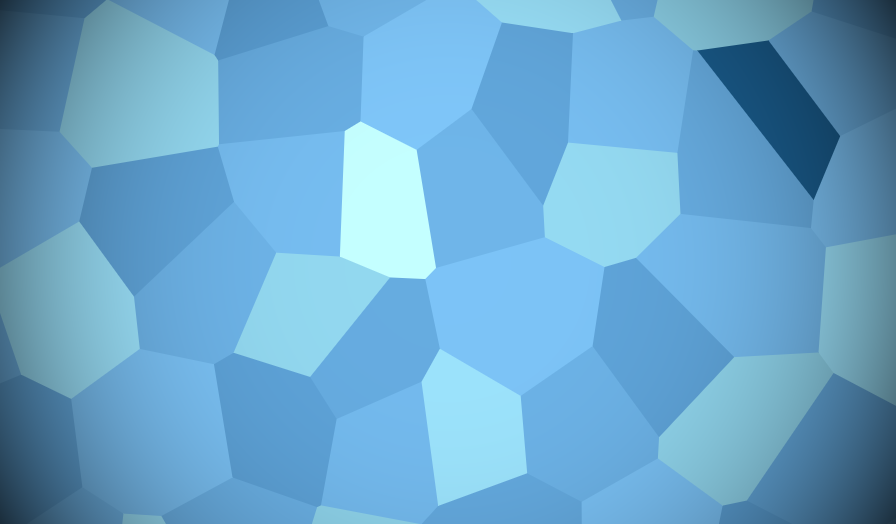
Reproduce this background procedurally as a WebGL 2 fragment shader.

```glsl
#version 300 es
precision highp float;
// Flat-shaded mosaic of irregular blue Voronoi cells under a soft round vignette.

uniform vec2 u_resolution;
out vec4 fragColor;

// Layout
const float CELLS_PER_HEIGHT = 4.4;
const float JITTER = 0.84;

// Shade sequence: steps per column and row spread the shades evenly
const vec2 SHADE_STEP = vec2(0.43, 0.74);
const float SHADE_PHASE = 0.415;

// Upper shade limits of the navy, blue and aqua groups
const float NAVY_LIMIT = 0.03;
const float BLUE_LIMIT = 0.74;
const float AQUA_LIMIT = 0.97;

// Colours
const vec3 NAVY = vec3(0.10, 0.36, 0.55);
const vec3 STEEL = vec3(0.35, 0.62, 0.83);
const vec3 SKY = vec3(0.50, 0.78, 0.98);
const vec3 TEAL = vec3(0.55, 0.82, 0.91);
const vec3 AQUA = vec3(0.62, 0.90, 1.00);
const vec3 ICE = vec3(0.77, 1.00, 1.00);

// Vignette
const float VIGNETTE_STRENGTH = 0.77;
const float VIGNETTE_POWER = 4.0;

vec2 hash22(vec2 p) {
    vec3 q = fract(p.xyx * vec3(0.1031, 0.1030, 0.0973));
    q += dot(q, q.yzx + 33.33);
    return fract((q.xx + q.yz) * q.zy);
}

vec2 cellCentre(vec2 id) {
    return id + 0.5 + JITTER * (hash22(id + 57.0) - 0.5);
}

vec3 cellColour(vec2 id) {
    float shade = fract(dot(id, SHADE_STEP) + SHADE_PHASE);
    if (shade < NAVY_LIMIT) return NAVY;
    if (shade < BLUE_LIMIT) return mix(STEEL, SKY, shade / BLUE_LIMIT);
    if (shade < AQUA_LIMIT)
        return mix(TEAL, AQUA, (shade - BLUE_LIMIT) / (AQUA_LIMIT - BLUE_LIMIT));
    return ICE;
}

vec3 mosaic(vec2 p, float pixel) {
    // Find the two nearest cell centres
    vec2 base = floor(p);
    vec2 nearId = base, nextId = base;
    float nearSq = 1e9, nextSq = 1e9;
    for (int y = -2; y <= 2; y++) {
        for (int x = -2; x <= 2; x++) {
            vec2 id = base + vec2(x, y);
            vec2 offset = cellCentre(id) - p;
            float distSq = dot(offset, offset);
            if (distSq < nearSq) {
                nextSq = nearSq;
                nextId = nearId;
                nearSq = distSq;
                nearId = id;
            } else if (distSq < nextSq) {
                nextSq = distSq;
                nextId = id;
            }
        }
    }

    // Blend across the shared edge over one pixel
    float gap = distance(cellCentre(nearId), cellCentre(nextId));
    float edge = (nextSq - nearSq) / (2.0 * max(gap, 1e-4));
    float coverage = clamp(0.5 + edge / pixel, 0.0, 1.0);
    return mix(cellColour(nextId), cellColour(nearId), coverage);
}

void main() {
    // Centred coordinates, one unit per canvas height
    vec2 uv = (gl_FragCoord.xy - 0.5 * u_resolution) / u_resolution.y;
    vec3 colour = mosaic(uv * CELLS_PER_HEIGHT, CELLS_PER_HEIGHT / u_resolution.y);

    // Darken towards the corners
    float vignette = 1.0 - VIGNETTE_STRENGTH * pow(length(uv), VIGNETTE_POWER);
    fragColor = vec4(colour * max(vignette, 0.0), 1.0);
}
```
